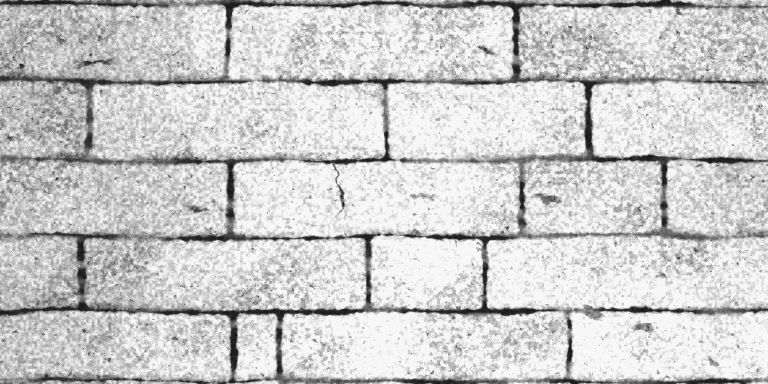
This texture is drawn by a WebGL 2 fragment shader. Its source:

```glsl
#version 300 es
precision highp float;
// Weathered pale brick wall: five full courses of uneven worn bricks with narrow shaded joints.
// Each brick is a rounded-box distance field roughened by noise; layered noise and
// scattered cells add grain, stains, pits, gouges and one crack.
uniform vec2 u_resolution;
out vec4 fragColor;

// Joint heights from the top down, and the upright joints of each course
const float courseTop[8] = float[](1.18, 0.988, 0.789, 0.584, 0.383, 0.19, 0.008, -0.19);
const vec3 uprights[7] = vec3[](
  vec3(0.34, 0.60, 1.735), vec3(0.594, 1.339, 3.0), vec3(0.229, 1.003, 1.536),
  vec3(0.599, 1.364, 1.732), vec3(0.213, 0.956, 1.266), vec3(0.609, 0.73, 1.482),
  vec3(0.74, 1.30, 1.50));

float hash(vec2 p) {
  vec3 q = fract(p.xyx * vec3(0.1031, 0.1030, 0.0973));
  q += dot(q, q.yzx + 33.33);
  return fract((q.x + q.y) * q.z);
}

float noise(vec2 p) {
  vec2 i = floor(p), f = fract(p);
  f = f * f * (3.0 - 2.0 * f);
  return mix(mix(hash(i), hash(i + vec2(1, 0)), f.x),
             mix(hash(i + vec2(0, 1)), hash(i + vec2(1, 1)), f.x), f.y);
}

float fbm(vec2 p) {
  float sum = 0.0, weight = 0.533;
  for (int i = 0; i < 4; i++) {
    sum += weight * noise(p);
    p = mat2(1.6, 1.2, -1.2, 1.6) * p + 17.3;
    weight *= 0.5;
  }
  return sum;
}

// Scattered oblique hollows, one candidate per cell
float pits(vec2 p, float density, float stretch) {
  float hollow = 0.0;
  for (int j = -1; j <= 1; j++)
    for (int i = -1; i <= 1; i++) {
      vec2 cell = floor(p) + vec2(i, j);
      vec2 d = p - cell - vec2(hash(cell), hash(cell + 71.0));
      float angle = 1.4 * hash(cell + 13.0) - 0.9;
      d = mat2(cos(angle), -sin(angle), sin(angle), cos(angle)) * d;
      float size = 0.08 + 0.25 * pow(hash(cell + 29.0), 2.0);
      float edge = length(d * vec2(1.0 / stretch, stretch)) - size;
      hollow = max(hollow, step(hash(cell + 47.0), density) * smoothstep(0.0, -0.14, edge));
    }
  return hollow;
}

float roundedBox(vec2 p, vec2 halfSize, float radius) {
  vec2 q = abs(p) - halfSize + radius;
  return length(max(q, 0.0)) + min(max(q.x, q.y), 0.0) - radius;
}

void main() {
  vec2 p = gl_FragCoord.xy / u_resolution * vec2(2, 1);
  float pixel = 1.0 / u_resolution.y;
  vec2 wavy = p + 0.013 * (vec2(noise(p * 9.0), noise(p * vec2(7, 3) + 40.0)) - 0.5);

  // Find the course and the brick within it
  int row = 0;
  for (int i = 1; i < 7; i++) if (wavy.y < courseTop[i]) row = i;
  float left = -0.2, right = 2.3;
  for (int k = 0; k < 3; k++) {
    float joint = uprights[row][k];
    if (wavy.x < joint) right = min(right, joint);
    else left = max(left, joint);
  }
  vec2 low = vec2(left, courseTop[row + 1]), high = vec2(right, courseTop[row]);
  vec2 id = vec2(floor(left * 50.0), float(row) * 7.0) + 20.0;

  // Worn outline
  vec2 gap = vec2(0.003, 0.001) + 0.007 * noise(p * vec2(9, 12) + 9.0);
  float edge = roundedBox(wavy - 0.5 * (low + high), 0.5 * (high - low) - gap, 0.016);
  edge += 0.012 * (fbm(p * 60.0) - 0.5);
  float brick = smoothstep(pixel, -pixel, edge);

  // Brick face: light from the right, faint mottling and fine grain
  float grain = fbm(p * 140.0);
  float tone = 0.79 + 0.145 * smoothstep(0.1, 0.95, p.x) - 0.05 * smoothstep(1.3, 2.0, p.x);
  tone += 0.05 * smoothstep(0.6, 0.3, p.y) * smoothstep(0.3, 0.8, p.x);
  tone += 0.08 * (hash(id) - 0.5) + 0.6 * (grain - 0.5) + 0.2 * (fbm(p * 9.0 + id) - 0.5);

  // Finely speckled stains, small pits and longer gouges
  float stain = smoothstep(0.45, 0.68, fbm(p * vec2(6, 9) + id * 3.0));
  tone -= 0.2 * stain * smoothstep(0.42, 0.6, fbm(p * 105.0 + 5.0));
  vec2 ragged = p + 0.026 * (vec2(fbm(p * 45.0), fbm(p * 45.0 + 60.0)) - 0.5);
  tone -= 0.3 * pits(ragged * 60.0, 0.2, 1.2);
  tone -= 0.45 * pits(ragged * 19.0 + 8.0, 0.14, 1.4) * smoothstep(0.3, 0.7, fbm(p * 60.0 + 31.0));
  float gouge = pits(ragged * vec2(7, 11) + 3.0, 0.16, 1.8);
  tone -= 0.5 * gouge * smoothstep(0.42, 0.66, fbm(p * vec2(24, 45) + 12.0));

  // Crack running down from a joint
  float crackX = 0.86 + 0.22 * (0.575 - p.y) + 0.05 * (fbm(vec2(p.y * 24.0, 2.0)) - 0.5);
  float crackWidth = 0.001 + 0.004 * noise(vec2(p.y * 50.0, 6.0));
  float crack = smoothstep(crackWidth + pixel, crackWidth - pixel, abs(p.x - crackX));
  tone -= 0.6 * crack * smoothstep(0.43, 0.47, p.y) * step(p.y, 0.584);

  // Worn rims: a thin shade all round and a gritty grey foot
  tone *= mix(0.78, 1.0, smoothstep(0.0, 0.007, -edge));
  tone -= 0.2 * smoothstep(0.026, 0.006, wavy.y - low.y) * smoothstep(0.3, 0.65, fbm(p * vec2(12, 40)));

  // Narrow joints: dark shadow broken by patches of gritty grey mortar
  float mortar = smoothstep(0.35, 0.75, noise(p * vec2(8, 45) + 14.0));
  float recess = mix(0.17, 0.58, mortar) * (0.5 + grain);
  recess *= mix(1.0, 0.75, smoothstep(0.0, 0.006, edge));

  float value = mix(recess, clamp(tone, 0.12, 0.97), brick);
  fragColor = vec4(vec3(value), 1.0);
}
```
